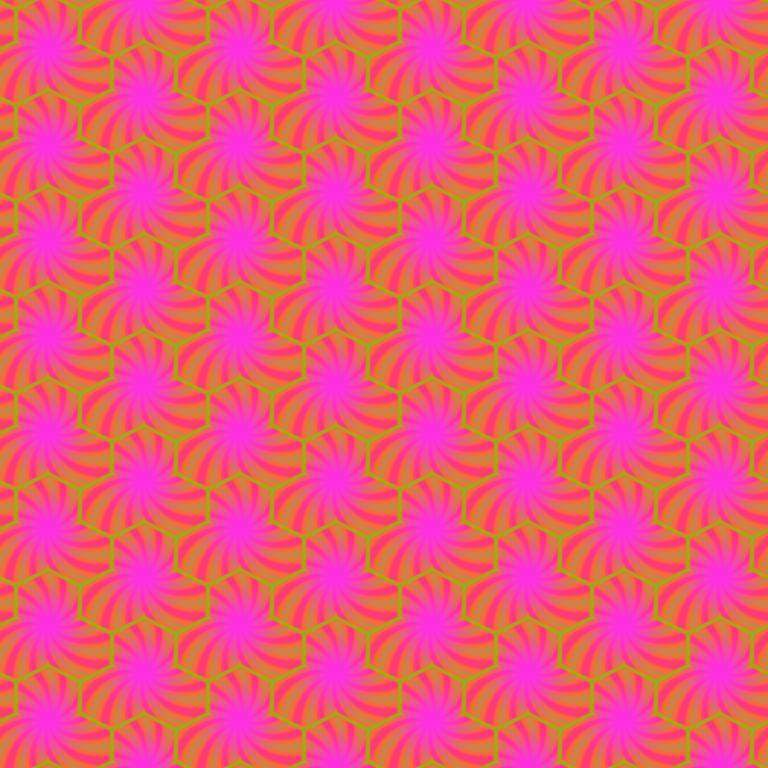
Write a three.js fragment shader that draws this pattern.

```glsl
// Staggered three-lobed cells outlined in olive green, each holding a swirling magenta flower.
#define REPEATS 8.0
#define ROW_SHIFT -0.016
#define RAYS 12.0
#define SWIRL 1.0
#define RAY_PHASE 2.9
#define GLOW_RADIUS 0.53
#define LINE_WIDTH 0.023
#define MAGENTA vec3(1.0, 0.18, 0.90)
#define PINK vec3(1.0, 0.22, 0.47)
#define ORANGE vec3(0.98, 0.41, 0.21)
#define TAN vec3(0.80, 0.51, 0.27)
#define OLIVE vec3(0.74, 0.59, 0.10)

varying vec2 vUv;

// Hexagon gauge: 1/3 on the outline, 0 in the middle.
float hexGauge(vec2 p) {
  p = abs(p);
  return max(p.x, p.y + 0.5 * p.x);
}

// Three hexagons joined: one above, two mirrored below.
float cellGauge(vec2 p) {
  p.x = abs(p.x);
  return min(hexGauge(p - vec2(0.0, 0.25)), hexGauge(p - vec2(1.0 / 3.0, -0.25)));
}

// Offset from the owning cell in xy, distance to its outline in z.
vec3 findCell(vec2 p) {
  float nearest = 9.0;
  float second = 9.0;
  vec2 offset = vec2(0.0);
  for (int i = -1; i <= 1; i++) {
    float column = floor(p.x) + float(i);
    float stagger = 0.5 + 0.5 * mod(column, 2.0) + ROW_SHIFT;
    float row = floor(p.y - stagger + 0.5);
    for (int j = -1; j <= 1; j++) {
      vec2 q = p - vec2(column + 0.5, row + float(j) + stagger);
      float gauge = cellGauge(q);
      if (gauge < nearest) {
        second = nearest;
        nearest = gauge;
        offset = q;
      } else {
        second = min(second, gauge);
      }
    }
  }
  return vec3(offset, 0.5 * (second - nearest));
}

// Curved rays that melt into a glowing centre.
vec3 flower(vec2 p) {
  float radius = length(p);
  float angle = atan(p.y, p.x + 1e-5);
  float wave = cos(RAYS * (angle - SWIRL * radius) - RAY_PHASE);
  vec3 color = mix(ORANGE, PINK, smoothstep(0.0, 1.0, wave));
  color = mix(color, TAN, smoothstep(0.0, 1.0, -wave));
  return mix(MAGENTA, color, smoothstep(0.0, GLOW_RADIUS, radius));
}

void main() {
  vec3 cell = findCell(vUv * REPEATS);
  vec3 color = flower(cell.xy);

  // Soft outline with a greener core.
  float line = 1.0 - smoothstep(0.5 * LINE_WIDTH, 1.5 * LINE_WIDTH, cell.z);
  float core = 1.0 - smoothstep(0.0, 0.8 * LINE_WIDTH, cell.z);
  vec3 lineColor = mix(OLIVE, vec3(0.60, 0.68, 0.07), core);
  gl_FragColor = vec4(mix(color, lineColor, line), 1.0);
}
```
